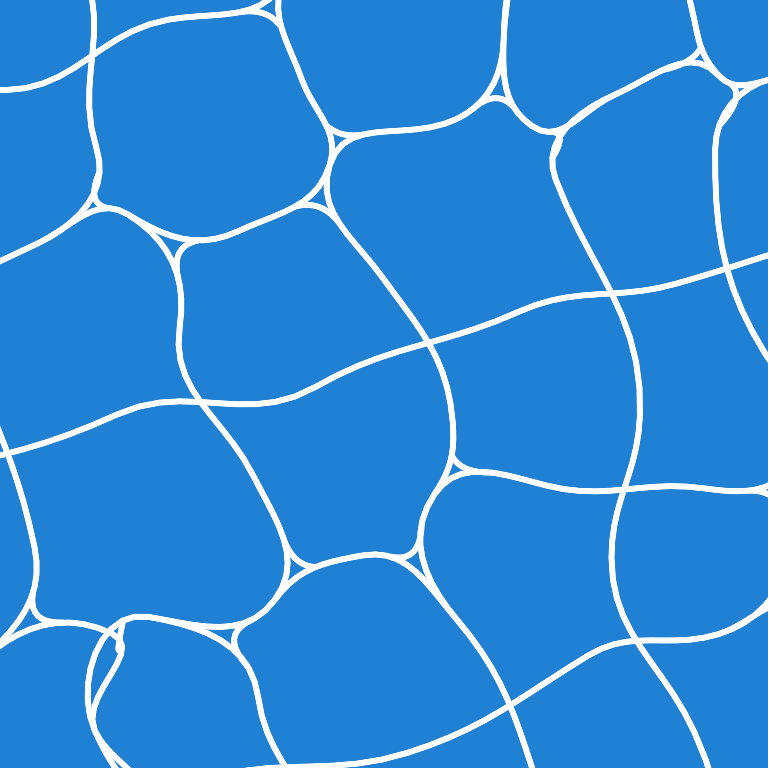
Write a three.js fragment shader that draws this pattern.

```glsl
// White track-like curves that cross and fork on a flat blue ground.
// A jittered quad mesh is tiled: whole quads carry a crossing, split quads two
// three-way forks. All curves meet mesh edges squarely, so they join smoothly.

varying vec2 vUv;

#define CELL 0.25          // mesh cell size
#define TURN -0.27         // mesh rotation in radians
#define JITTER 0.33        // vertex displacement, in cells
#define SPLIT 0.48         // share of quads cut into two forks
#define LINE_WIDTH 0.0079
#define SOFTNESS 0.0006
#define HANDLE 0.4         // curve handle length relative to its chord
#define FORK_GAP 0.21      // branch distance at the cross link, in cells
#define SEED vec2(17.0, 41.0)
#define GROUND vec3(0.12, 0.50, 0.83)
#define LINE vec3(1.0)

struct Strand { vec2 a, b, c, d; };

vec2 hash2(vec2 p) {
  p += SEED;
  return fract(sin(vec2(dot(p, vec2(127.1, 311.7)), dot(p, vec2(269.5, 183.3)))) * 43758.55);
}

// Jittered mesh vertex
vec2 vertexAt(vec2 id) {
  vec2 h = hash2(id);
  return id + JITTER * sqrt(h.x) * vec2(cos(6.2832 * h.y), sin(6.2832 * h.y));
}

// Inward normal of a counter-clockwise edge
vec2 inward(vec2 a, vec2 b) {
  vec2 d = normalize(b - a);
  return vec2(-d.y, d.x);
}

// Cubic curve between the midpoints of two edges, square to both
Strand joinEdges(vec2 a0, vec2 a1, vec2 b0, vec2 b1) {
  vec2 a = 0.5 * (a0 + a1), b = 0.5 * (b0 + b1);
  float reach = HANDLE * distance(a, b);
  return Strand(a, a + reach * inward(a0, a1), b + reach * inward(b0, b1), b);
}

vec2 pointOn(Strand s, float t) {
  float u = 1.0 - t;
  return u * u * u * s.a + 3.0 * u * t * (u * s.b + t * s.c) + t * t * t * s.d;
}

float segmentDistance(vec2 p, vec2 a, vec2 b) {
  vec2 ab = b - a;
  float t = clamp(dot(p - a, ab) / max(dot(ab, ab), 1e-6), 0.0, 1.0);
  return distance(p, a + t * ab);
}

float strandDistance(vec2 p, Strand s) {
  float d = 9.0;
  vec2 last = s.a;
  for (int i = 1; i <= 10; i++) {
    vec2 next = pointOn(s, float(i) / 10.0);
    d = min(d, segmentDistance(p, last, next));
    last = next;
  }
  return d;
}

// Two branches leave edge ab; a short bowed link joins them where they part
float forkDistance(vec2 p, vec2 a, vec2 b, vec2 c) {
  Strand left = joinEdges(a, b, c, a);
  Strand right = joinEdges(a, b, b, c);
  float t = 0.25;
  for (int i = 0; i < 14; i++) {
    if (distance(pointOn(left, t), pointOn(right, t)) < FORK_GAP) t += 0.04;
  }
  vec2 from = pointOn(left, t), to = pointOn(right, t);
  vec2 bow = mix(0.5 * (from + to), left.a, 0.3);
  Strand link = Strand(from, mix(from, bow, 0.667), mix(to, bow, 0.667), to);
  return min(strandDistance(p, link), min(strandDistance(p, left), strandDistance(p, right)));
}

// Triangle with its long edge ca: the stem leaves through the long edge or
// through the shorter of the others, where the branches part widely enough
float triangleDistance(vec2 p, vec2 a, vec2 b, vec2 c, float pick) {
  if (pick < 0.4) return forkDistance(p, c, a, b);
  if (distance(a, b) < distance(b, c)) return forkDistance(p, a, b, c);
  return forkDistance(p, b, c, a);
}

float cellDistance(vec2 p, vec2 id) {
  vec2 a = vertexAt(id), b = vertexAt(id + vec2(1.0, 0.0));
  vec2 c = vertexAt(id + vec2(1.0)), d = vertexAt(id + vec2(0.0, 1.0));
  vec2 kind = hash2(id + 57.3), pick = hash2(id + 91.7);
  if (kind.x > SPLIT) {
    return min(strandDistance(p, joinEdges(a, b, c, d)), strandDistance(p, joinEdges(b, c, d, a)));
  }
  // Cut along the shorter diagonal to avoid slivers
  if (distance(a, c) < distance(b, d)) {
    return min(triangleDistance(p, a, b, c, pick.x), triangleDistance(p, c, d, a, pick.y));
  }
  return min(triangleDistance(p, b, c, d, pick.x), triangleDistance(p, d, a, b, pick.y));
}

void main() {
  float co = cos(TURN), si = sin(TURN);
  vec2 p = mat2(co, si, -si, co) * vUv / CELL;
  float d = 9.0;
  for (int y = -1; y <= 1; y++) {
    for (int x = -1; x <= 1; x++) {
      vec2 id = floor(p) + vec2(float(x), float(y));
      if (distance(p, id + 0.5) < 1.15) d = min(d, cellDistance(p, id));
    }
  }
  float edge = d * CELL - 0.5 * LINE_WIDTH;
  gl_FragColor = vec4(mix(LINE, GROUND, smoothstep(-SOFTNESS, SOFTNESS, edge)), 1.0);
}
```
